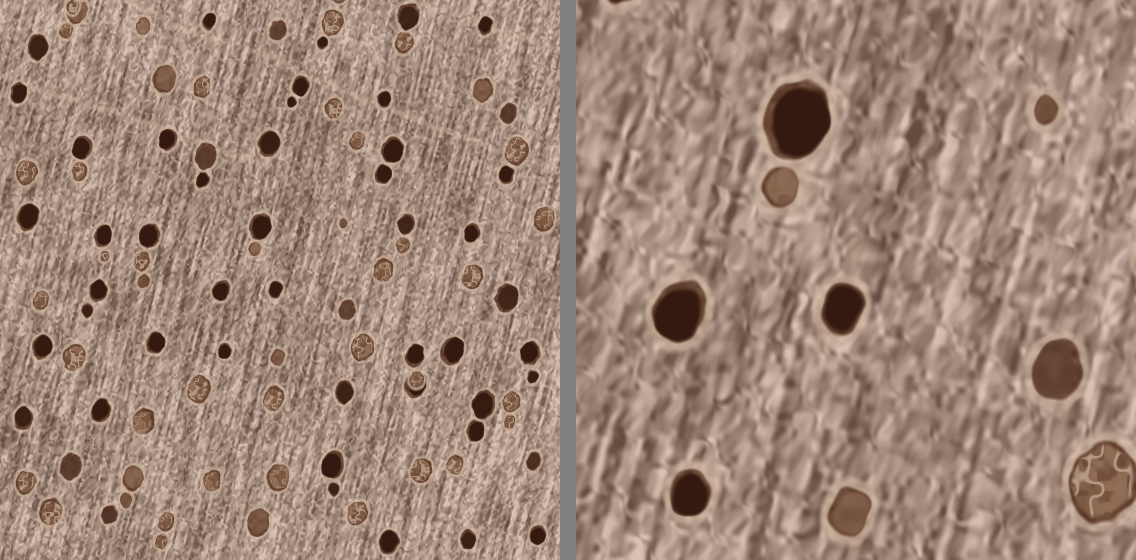
Left: the whole. Right: its middle third, enlarged.
This texture is drawn by a WebGL 1 fragment shader. Its source:

```glsl
precision highp float;
// Polished hardwood end grain: tilted fibres, pale rays, growth bands and oval pores.
uniform vec2 u_resolution;

const vec2 ALONG = vec2(0.248, 0.969);
const vec2 ACROSS = vec2(0.969, -0.248);
const vec3 FIBRE_DARK = vec3(0.43, 0.335, 0.285);
const vec3 FIBRE_LIGHT = vec3(0.81, 0.72, 0.66);
const vec3 RAY = vec3(0.71, 0.60, 0.53);
const vec3 RIM = vec3(0.77, 0.67, 0.59);
const vec3 HOLE = vec3(0.20, 0.10, 0.06);
const vec3 WALL = vec3(0.40, 0.27, 0.20);
const vec3 GUM = vec3(0.53, 0.39, 0.30);
const float PORE_CELLS = 9.0;

float hash(vec2 p) {
  return fract(sin(dot(p, vec2(127.1, 311.7))) * 43758.55);
}

vec2 hash2(vec2 p) {
  return vec2(hash(p), hash(p + 57.3));
}

float noise(vec2 p) {
  vec2 i = floor(p), f = fract(p);
  f = f * f * (3.0 - 2.0 * f);
  float low = mix(hash(i), hash(i + vec2(1.0, 0.0)), f.x);
  float high = mix(hash(i + vec2(0.0, 1.0)), hash(i + 1.0), f.x);
  return mix(low, high, f.y);
}

// Soft disc: 1 inside radius, 0 outside.
float disc(float dist, float radius, float soft) {
  return 1.0 - smoothstep(radius - soft, radius + soft, dist);
}

// Irregularly spaced pale rays; g.x runs across the grain, g.y along it.
float rays(vec2 g, float count) {
  float x = g.x * count + 0.35 * (noise(g * vec2(4.0, 18.0)) - 0.5);
  float id = floor(x);
  float centre = 0.3 + 0.4 * hash(vec2(id, 3.0));
  float width = mix(0.06, 0.13, hash(vec2(id, 8.0)));
  float strength = noise(vec2(id * 7.3, g.y * 5.0));
  return (1.0 - smoothstep(width * 0.4, width * 1.5, abs(fract(x) - centre))) * strength;
}

// Pale wavy growth bands in the upper part, fading out to the lower right.
float bands(vec2 p) {
  float q = p.y + 0.37 * p.x + 0.025 * (noise(p * 9.0) - 0.5) + 0.012 * (noise(p * 45.0) - 0.5);
  float dist = abs(mod(q - 0.77, 0.2) - 0.1);
  float fade = smoothstep(0.80, 0.84, q) * (1.0 - smoothstep(0.4, 0.6, p.x - (q - 0.87) * 5.0));
  return (1.0 - smoothstep(0.002, 0.010, dist)) * fade * (0.4 + 0.6 * noise(p * 60.0));
}

vec3 wood(vec2 p) {
  vec2 g = vec2(dot(p, ACROSS), dot(p, ALONG));
  g.x += 0.006 * (noise(g * vec2(5.0, 7.0)) - 0.5);
  float fibre = noise(g * vec2(215.0, 17.0)) - 0.5;
  float bend = 1.6 * noise(g * 90.0);
  float grain = noise(g * vec2(260.0, 170.0) + bend) - 0.5;
  float patches = noise(p * 4.0 + 11.0) - 0.5;
  float tone = 0.56 + 0.82 * fibre + 0.82 * grain + 0.22 * patches;
  vec3 color = mix(FIBRE_DARK, FIBRE_LIGHT, clamp(tone, -0.1, 1.1));
  color = mix(color, RAY + 0.12 * grain, 0.85 * rays(g, 29.0));
  return mix(color, RIM + 0.2 * grain, 0.75 * bands(p));
}

// One oval pore: pale rim, brown wall, then a dark hole or mottled gum.
vec3 pore(vec3 base, vec2 d, float radius, float seed, float soft) {
  vec2 local = vec2(dot(d, ACROSS), dot(d, ALONG) * 0.80);
  if (length(local) > radius * 2.0) return base;
  float wobble = noise(d * 110.0 + seed * 91.0) - 0.5;
  float dist = length(local) + 0.0035 * wobble;
  float fine = noise(d * 230.0 + seed * 37.0);
  float blobs = noise(d * 130.0 + seed * 53.0);

  float rimEdge = radius + 0.0045 + 0.002 * wobble;
  vec3 color = mix(base, RIM + 0.16 * (fine - 0.5), 0.85 * disc(dist, rimEdge, soft * 1.6));
  color = mix(color, WALL + 0.12 * (fine - 0.5), disc(dist, radius, soft));

  vec2 shift = radius * 0.28 * (hash2(vec2(seed, 4.0)) - 0.5);
  float inside = disc(length(local - shift) + 0.003 * wobble, radius * 0.87, soft * 1.3);
  float gummy = smoothstep(0.30, 0.72, seed);
  vec3 fill = mix(HOLE, GUM, gummy) + 0.10 * gummy * (blobs - 0.5);

  // Curled pale membranes fill the most gummy pores.
  float membrane = 1.0 - smoothstep(0.04, 0.16, abs(blobs - 0.52));
  float filled = smoothstep(0.62, 0.78, seed);
  fill = mix(fill, WALL, filled * 0.7 * smoothstep(0.55, 0.8, fine));
  fill = mix(fill, RIM, filled * 0.75 * membrane);
  return mix(color, fill, inside);
}

// Jittered pores, some with a small companion further along the grain.
vec3 addPores(vec3 color, vec2 p, float soft) {
  vec2 home = floor(p * PORE_CELLS);
  for (int j = -1; j <= 1; j++) {
    for (int i = -1; i <= 1; i++) {
      vec2 id = home + vec2(float(i), float(j));
      vec2 centre = (id + 0.14 + 0.72 * hash2(id + 21.0)) / PORE_CELLS;
      float size = hash(id + 5.0);
      float radius = mix(0.0115, 0.0205, size);
      if (hash(id + 33.0) < 0.30) {
        float small = radius * mix(0.45, 0.85, hash(id + 41.0));
        vec2 side = ACROSS * (hash(id + 47.0) - 0.5) * 0.03;
        vec2 offset = ALONG * (radius + small + 0.006) * 1.15 + side;
        color = pore(color, p - centre + offset, small, hash(id + 71.0), soft);
      }
      if (hash(id + 13.0) < 0.92) color = pore(color, p - centre, radius, hash(id + 63.0), soft);
    }
  }
  return color;
}

void main() {
  vec2 p = gl_FragCoord.xy / u_resolution;
  float soft = max(0.0012, 0.75 / u_resolution.y);
  gl_FragColor = vec4(addPores(wood(p), p, soft), 1.0);
}
```
